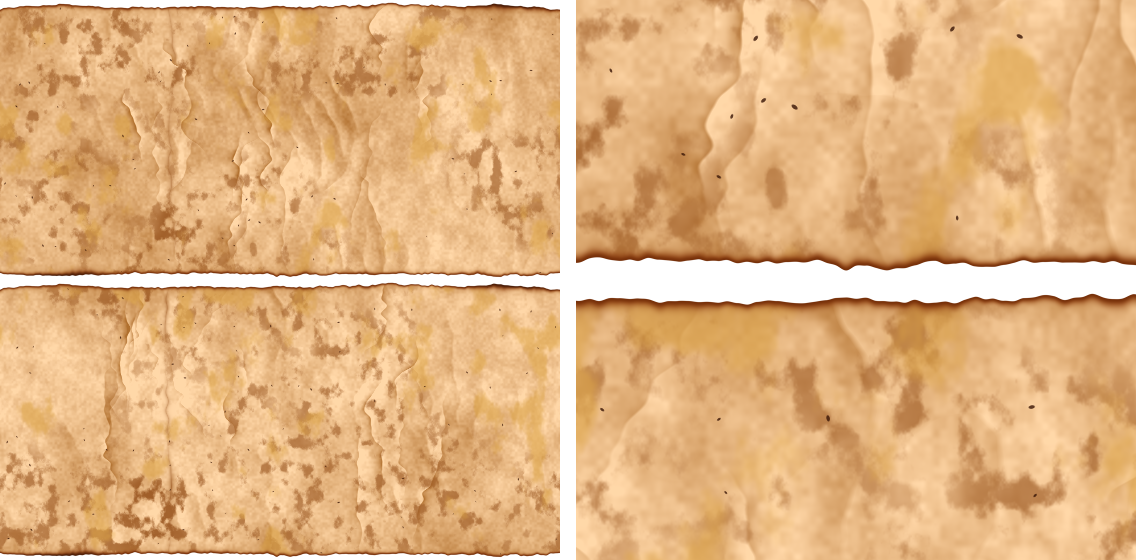
Left: the whole. Right: its middle third, enlarged.
Write a Shadertoy shader that draws this texture.

```glsl
// Two torn, singed strips of crumpled old parchment on white, tiling seamlessly.

const vec3 WHITE = vec3(1.0);
const vec3 PAPER = vec3(0.90, 0.71, 0.50);
const vec3 TONE_STEP = vec3(0.065, 0.085, 0.10);   // one step lighter or darker
const vec3 RUST  = vec3(0.62, 0.36, 0.15);
const vec3 OCHRE = vec3(0.86, 0.64, 0.28);
const vec3 TOAST = vec3(0.73, 0.49, 0.24);
const vec3 EMBER = vec3(0.54, 0.22, 0.04);
const vec3 CHAR  = vec3(0.22, 0.08, 0.02);
const float STRIPS = 2.0;
const int CREASES = 18;

float hash(vec2 p) {
    vec3 q = fract(p.xyx * 0.1031);
    q += dot(q, q.yzx + 33.33);
    return fract((q.x + q.y) * q.z);
}

// Value noise that wraps after a whole number of cells
float noise(vec2 p, vec2 cells) {
    vec2 i = floor(p), f = fract(p);
    f = f * f * (3.0 - 2.0 * f);
    vec2 a = mod(i, cells), b = mod(i + 1.0, cells);
    return mix(mix(hash(a), hash(vec2(b.x, a.y)), f.x),
               mix(hash(vec2(a.x, b.y)), hash(b), f.x), f.y);
}

float fbm(vec2 uv, vec2 cells) {
    float sum = 0.0, amp = 0.5;
    for (int i = 0; i < 5; i++) {
        sum += amp * noise(uv * cells, cells);
        uv += vec2(0.37, 0.21);
        cells *= 2.0;
        amp *= 0.5;
    }
    return sum / 0.96875;
}

float wave(float x, float cells, float seed) {
    return noise(vec2(x * cells, seed), vec2(cells, 512.0)) - 0.5;
}

// Signed distance that wraps across the canvas
float wrapped(float dx) { return fract(dx + 0.5) - 0.5; }

float bump(float x, float center, float reach) {
    return 1.0 - smoothstep(0.0, reach, abs(wrapped(x - center)));
}

float tornEdge(float x, float seed) {
    return 0.0115 + 0.009 * wave(x, 9.0, seed) + 0.005 * wave(x, 26.0, seed)
         + 0.004 * wave(x, 75.0, seed) + 0.002 * wave(x, 170.0, seed);
}

// Tall ridged relief, bent by a warp
float relief(vec2 uv) {
    vec2 warp = vec2(fbm(uv, vec2(7.0)), fbm(uv + 0.43, vec2(6.0))) - 0.5;
    vec2 p = uv + 0.11 * warp;
    return abs(2.0 * noise(p * vec2(11.0, 5.0), vec2(11.0, 5.0)) - 1.0)
         + 0.5 * abs(2.0 * noise(p * vec2(25.0, 11.0), vec2(25.0, 11.0)) - 1.0);
}

// One upright crease: a lit flank beside a shaded one
float crease(vec2 p, float seed) {
    float along = p.y - mix(0.06, 0.44, hash(vec2(seed, 2.0)));
    float reach = mix(0.04, 0.17, hash(vec2(seed, 3.0)));
    float lean = mix(-0.4, 0.4, hash(vec2(seed, 4.0)));
    float bend = 0.035 * wave(p.y, 22.0, seed) + 0.012 * wave(p.y, 75.0, seed);
    float dx = wrapped(p.x - mix(0.17, 0.8, hash(vec2(seed, 1.0))) - lean * along - bend);
    dx *= hash(vec2(seed, 5.0)) < 0.35 ? -1.0 : 1.0;
    float taper = 1.0 - smoothstep(0.25, 1.0, abs(along) / reach);
    float strength = (0.4 + 0.9 * hash(vec2(seed, 6.0))) * (1.0 + 1.2 * wave(p.y, 40.0, seed));
    float shade = -2.1 * exp(-abs(dx) / 0.007), light = 1.4 * exp(-abs(dx) / 0.011);
    return taper * strength * mix(shade, light, smoothstep(-0.0015, 0.0015, dx));
}

// Small dark fibres, scattered in some cells of a grid
float fleck(vec2 uv, float cells, float pixel) {
    vec2 id = floor(uv * cells);
    vec2 center = 0.25 + 0.5 * vec2(hash(id + 17.0), hash(id + 59.0));
    float turn = 6.2832 * hash(id + 83.0);
    vec2 q = mat2(cos(turn), sin(turn), -sin(turn), cos(turn)) * (fract(uv * cells) - center);
    float radius = mix(0.035, 0.09, hash(id + 131.0));
    float dist = length(q * vec2(1.0, 1.8)) - radius;
    float soft = pixel * cells;
    return step(hash(id + 211.0), 0.07) * (1.0 - smoothstep(-soft, soft, dist));
}

void mainImage(out vec4 fragColor, in vec2 fragCoord) {
    vec2 uv = fragCoord / iResolution.xy;
    float pixel = 1.0 / iResolution.y;
    float strip = floor(uv.y * STRIPS);
    vec2 p = vec2(uv.x, fract(uv.y * STRIPS) / STRIPS);

    // Paper tone: clouds, grain, folds and creases
    float grain = noise(uv * 230.0, vec2(230.0)) + 0.6 * noise(uv * 113.0, vec2(113.0)) - 0.8;
    float tone = 3.6 * (fbm(uv, vec2(6.0)) - 0.5) + 2.2 * (fbm(uv, vec2(31.0, 23.0)) - 0.5) + 0.85 * grain;
    float crumple = mix(0.35, 1.0, bump(uv.x, 0.5, 0.5));
    tone += 8.0 * crumple * (relief(uv + vec2(0.004, 0.001)) - relief(uv));
    for (int i = 0; i < CREASES; i++)
        tone += crease(p, strip * float(CREASES) + float(i) + 7.0);
    vec3 color = PAPER + TONE_STEP * clamp(tone + 0.1, -3.2, 1.6);

    // Stains: rust speckle, ochre smudges and one long worn fold
    float blotch = smoothstep(0.48, 0.7, fbm(uv + 0.31, vec2(5.0)));
    float speckle = smoothstep(0.52, 0.72, fbm(uv, vec2(53.0, 43.0)));
    color = mix(color, RUST, 0.6 * speckle * (0.12 + blotch + 0.5 * bump(uv.x, 0.27, 0.13)));
    color = mix(color, OCHRE, 0.6 * smoothstep(0.62, 0.76, fbm(uv + 0.67, vec2(19.0, 13.0))));
    float foldX = 0.305 + 0.016 * wave(uv.y, 9.0, 5.0) + 0.006 * wave(uv.y, 60.0, 6.0);
    float fold = exp(-abs(wrapped(uv.x - foldX)) / 0.003) * (0.5 + wave(uv.y, 24.0, 9.0));
    color = mix(color, RUST, 0.8 * fold);
    color = mix(color, CHAR, 0.8 * fleck(uv, 44.0, pixel));

    // Torn rim, singed deepest at lower left and upper right
    float below = p.y - tornEdge(p.x, 11.0);
    float above = 1.0 / STRIPS - p.y - tornEdge(p.x, 29.0);
    float inside = min(below, above);
    float scorch = below < above ? bump(p.x, 0.11, 0.13) : bump(p.x, 0.91, 0.12);
    float depth = 0.0018 + 0.0022 * (wave(p.x, 35.0, 41.0) + 0.5) + 0.005 * scorch * (0.6 + wave(p.x, 28.0, 43.0));
    float rim = max(inside, 0.0) / depth;
    color = mix(color, TOAST, 0.7 * exp(-rim * 0.45));
    color = mix(color, EMBER, exp(-rim * rim * 0.7));
    color = mix(color, CHAR, (0.25 + 0.6 * scorch) * exp(-rim * rim * 2.5));

    color = mix(WHITE, color, smoothstep(-0.7 * pixel, 0.7 * pixel, inside));
    fragColor = vec4(clamp(color, 0.0, 1.0), 1.0);
}
```
